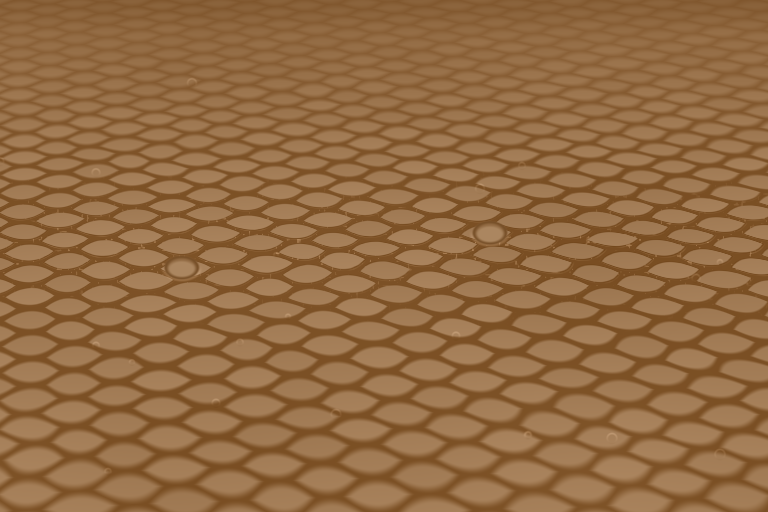
This texture is drawn by a Shadertoy shader. Its source:

```glsl
float hash(vec2 p) {
    p = fract(p * vec2(0.1031, 0.1137));
    p += dot(p, p.yx + 33.33);
    return fract((p.x + p.y) * p.x * 91.7);
}

float noise(vec2 p) {
    vec2 i = floor(p), f = fract(p);
    f = f * f * (3.0 - 2.0 * f);
    return mix(mix(hash(i), hash(i + vec2(1, 0)), f.x),
               mix(hash(i + vec2(0, 1)), hash(i + vec2(1, 1)), f.x), f.y);
}

// Lens-shaped opening: below 1 inside, above 1 on the strands
float opening(vec2 q, vec2 id) {
    q -= id;
    float size = 0.97 + 0.07 * hash(id * 2.0 + 80.0);
    return (abs(q.y) / 0.37 + q.x * q.x / 0.098) / size;
}

// Tilted ground plane seen in perspective; one unit per mesh repeat
vec2 meshPlane(vec2 p) {
    float y = p.y - 0.04 * p.x;
    float depth = 1.0 - 0.55 * y;
    return vec2((p.x + 0.75) / 0.154, y / 0.043) / depth - vec2(0.33, -0.15);
}

void mainImage(out vec4 fragColor, in vec2 fragCoord) {
    vec2 p = (fragCoord - 0.5 * iResolution.xy) / iResolution.y;
    float pixel = 1.0 / iResolution.y;
    float depth = 1.0 - 0.55 * (p.y - 0.04 * p.x);

    // Uneven staggered lattice
    vec2 q = meshPlane(p);
    q += 0.11 * (vec2(noise(q * 0.9 + 40.0), noise(q * 0.9 + 90.0)) - 0.5);
    vec2 evenCell = floor(q + 0.5), oddCell = floor(q) + 0.5;
    float evenLens = opening(q, evenCell), oddLens = opening(q, oddCell);
    float lens = min(evenLens, oddLens);
    vec2 cell = evenLens < oddLens ? evenCell : oddCell;
    vec2 local = q - cell;

    // Depth of field
    float above = max(p.y - 0.08, 0.0), below = max(-0.03 - p.y, 0.0);
    float sharp = exp(-130.0 * pow(p.y - 0.02, 2.0));
    float blur = 0.07 + 1.9 * above + 0.75 * below;
    float edge = max(blur, 2.0 * pixel / (0.043 * depth * depth));
    float hole = smoothstep(1.0 + edge, 1.0 - edge, lens + 0.05 * sharp * (noise(q * 14.0) - 0.5));

    // Strands and the surface seen through them
    vec3 strand = mix(vec3(0.485, 0.315, 0.145), vec3(0.52, 0.35, 0.185), smoothstep(0.1, 0.45, p.y));
    vec3 surface = vec3(0.645, 0.495, 0.345) + 0.025 * (hash(cell * 2.0 + 30.0) - 0.5);
    surface -= 0.025 * local.y + 0.03 * smoothstep(0.25, 0.5, p.y);
    vec3 color = mix(strand, surface, hole);

    // Fine rim light, dark outline and glints in the focused band
    float rim = smoothstep(0.12, 0.02, abs(lens - 1.17)) * noise(q * vec2(9.0, 5.0));
    float outline = smoothstep(0.14, 0.0, abs(lens - 1.02));
    color += sharp * (0.075 * rim * smoothstep(0.1, -0.2, local.y) - 0.035 * outline);
    float glint = smoothstep(0.8, 0.95, noise(p * 190.0 + 200.0)) * smoothstep(0.9, 1.1, lens);
    color += 0.15 * glint * sharp;

    // Far haze and broad tonal drift
    color = mix(color, vec3(0.565, 0.405, 0.245), 0.5 * smoothstep(0.12, 0.5, p.y));
    color += 0.025 * (noise(p * 2.5 + 20.0) - 0.5);
    color -= 0.04 * smoothstep(0.42, 0.5, p.y);

    // Small scattered bubbles
    for (int i = 0; i < 20; i++) {
        float k = float(i);
        vec2 center = vec2(1.5 * hash(vec2(k, 7.0)) - 0.75, 0.8 * hash(vec2(k, 19.0)) - 0.45);
        float radius = 0.004 + 0.006 * hash(vec2(k, 31.0));
        vec2 d = p - center;
        float ring = smoothstep(0.0015 + pixel, 0.0, abs(length(d) - radius));
        color += ring * (0.04 + 0.05 * d.y / radius);
    }

    // Two droplets, each filling one opening
    for (int i = 0; i < 2; i++) {
        vec2 center = i == 0 ? vec2(-0.395, -0.023) : vec2(0.207, 0.045);
        vec2 d = (p - center) / vec2(0.034, 0.023);
        float r = length(d), soft = pixel / 0.023;
        vec3 drop = mix(vec3(0.57, 0.415, 0.26), vec3(0.67, 0.525, 0.375),
                        smoothstep(0.85 + soft, 0.7 - soft, length(d * vec2(1.0, 1.15) + vec2(0.0, 0.12))));
        drop -= 0.1 * smoothstep(0.16 + soft, 0.0, abs(r - 0.93));
        color = mix(color, drop, smoothstep(1.0 + soft, 1.0 - soft, r));
        color += 0.1 * smoothstep(0.1 + soft, 0.0, abs(r - 1.06)) * smoothstep(0.3, -0.8, d.y);
    }

    fragColor = vec4(clamp(color, 0.0, 1.0), 1.0);
}
```
